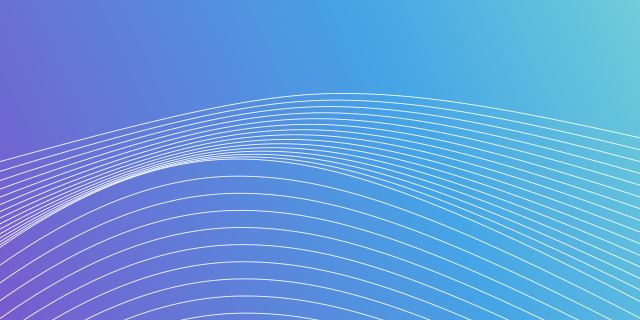
A WebGL 1 fragment shader for this background:

```glsl
precision highp float;
// Fine white contour lines arching over a violet, blue and teal diagonal gradient.
uniform vec2 u_resolution;

// Gradient
const vec3 VIOLET = vec3(0.470, 0.355, 0.805);
const vec3 BLUE = vec3(0.270, 0.645, 0.900);
const vec3 TEAL = vec3(0.435, 0.805, 0.850);
const vec2 GRADIENT_AXIS = vec2(0.4095, 0.1815);
const float BLUE_STOP = 0.635;

// Lines; the canvas spans 2 by 1 units
const float LINE_WIDTH = 0.0028;
const float LINE_OPACITY = 0.92;
const int RIBBON_LINES = 15;
const int HILL_LINES = 9;

// Crest positions, then (slope, roundness) of each flank
const vec2 TOP_CREST = vec2(1.068, 0.708);
const vec2 TOP_LEFT = vec2(0.30, 0.448);
const vec2 TOP_RIGHT = vec2(0.26, 0.547);
const vec2 HILL_CREST = vec2(0.742, 0.503);
const vec2 HILL_LEFT = vec2(1.404, 1.302);
const vec2 HILL_RIGHT = vec2(0.58, 0.648);
const vec2 HILL_STEP = vec2(0.003, -0.0535);

// Sag that bunches the ribbon lines on the left
const float SAG = 0.169;
const float SAG_REACH = 0.781;

// Round crest whose flanks straighten out to a constant slope
float arch(float x, vec2 crest, vec2 left, vec2 right) {
  float d = x - crest.x;
  vec2 flank = d < 0.0 ? left : right;
  return crest.y - flank.x * (length(vec2(d, flank.y)) - flank.y);
}

float hillHeight(float x, float index) {
  return arch(x, HILL_CREST + index * HILL_STEP, HILL_LEFT, HILL_RIGHT);
}

// Blend from the top arch (s = 0) to the highest hill line (s = 1)
float ribbonHeight(float x, float s) {
  float top = arch(x, TOP_CREST, TOP_LEFT, TOP_RIGHT);
  float r = max(x, 0.0) / SAG_REACH;
  float sag = SAG / (1.0 + r * r * r);
  return mix(top, hillHeight(x, 0.0), s) - sag * s * (1.0 - s);
}

// Antialiased stroke, dimmed when thinner than a pixel
float stroke(float offset, float slope, float pixel) {
  float d = abs(offset) / sqrt(1.0 + slope * slope);
  float width = LINE_WIDTH / pixel;
  return clamp(0.5 * width + 0.5 - d / pixel, 0.0, min(width, 1.0));
}

vec3 background(vec2 p) {
  float t = dot(p, GRADIENT_AXIS);
  vec3 low = mix(VIOLET, BLUE, clamp(t / BLUE_STOP, 0.0, 1.0));
  return mix(low, TEAL, clamp((t - BLUE_STOP) / (1.0 - BLUE_STOP), 0.0, 1.0));
}

void main() {
  vec2 p = gl_FragCoord.xy / u_resolution * vec2(2.0, 1.0);
  float pixel = 1.0 / u_resolution.y;
  float eps = 0.004;
  float clear = 1.0;

  // Ribbon of converging lines
  for (int i = 0; i < RIBBON_LINES; i++) {
    float s = float(i) / float(RIBBON_LINES - 1);
    float y = ribbonHeight(p.x, s);
    float slope = (ribbonHeight(p.x + eps, s) - y) / eps;
    clear *= 1.0 - LINE_OPACITY * stroke(p.y - y, slope, pixel);
  }

  // Evenly stacked hill lines below
  for (int i = 1; i <= HILL_LINES; i++) {
    float y = hillHeight(p.x, float(i));
    float slope = (hillHeight(p.x + eps, float(i)) - y) / eps;
    clear *= 1.0 - LINE_OPACITY * stroke(p.y - y, slope, pixel);
  }

  gl_FragColor = vec4(mix(vec3(1.0), background(p), clear), 1.0);
}
```
